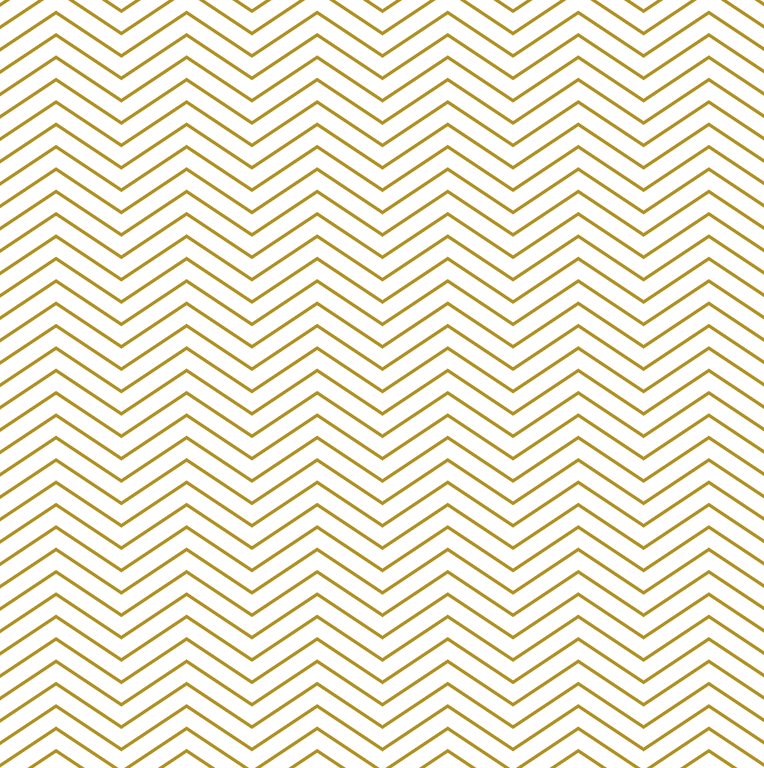
This pattern is drawn by a Shadertoy shader. Its source:

```glsl
// Thin gold chevron lines stacked on white.
// A triangle wave shifts each column; fract repeats the line down the canvas,
// and the slope turns vertical offset into true distance for an even stroke.

// Triangle wave: 0 at whole numbers, 1 halfway between them.
float triangleWave(float t) {
    return 1.0 - abs(2.0 * fract(t) - 1.0);
}

void mainImage(out vec4 fragColor, in vec2 fragCoord) {
    vec2 uv = fragCoord / iResolution.y;
    float pixel = 1.0 / iResolution.y;

    // Zigzag geometry, in canvas heights
    float period = 0.17;
    float spacing = 0.02913;
    float amplitude = 0.0565;
    float slope = 2.0 * amplitude / period;

    // Height above the zigzag whose peaks lie at the given point
    vec2 peak = vec2(0.073, 0.9837);
    float drop = amplitude * triangleWave((uv.x - peak.x) / period);
    float height = uv.y - peak.y + drop;

    // Distance to the nearest line, with mitred corners
    float offset = abs(fract(height / spacing + 0.5) - 0.5) * spacing;
    float dist = offset / sqrt(1.0 + slope * slope);

    // Stroke with a one-pixel soft edge
    float halfWidth = 0.0021;
    float ink = clamp(0.5 + (halfWidth - dist) / pixel, 0.0, 1.0);

    vec3 gold = vec3(0.69, 0.56, 0.13);
    fragColor = vec4(mix(vec3(1.0), gold, ink), 1.0);
}
```
